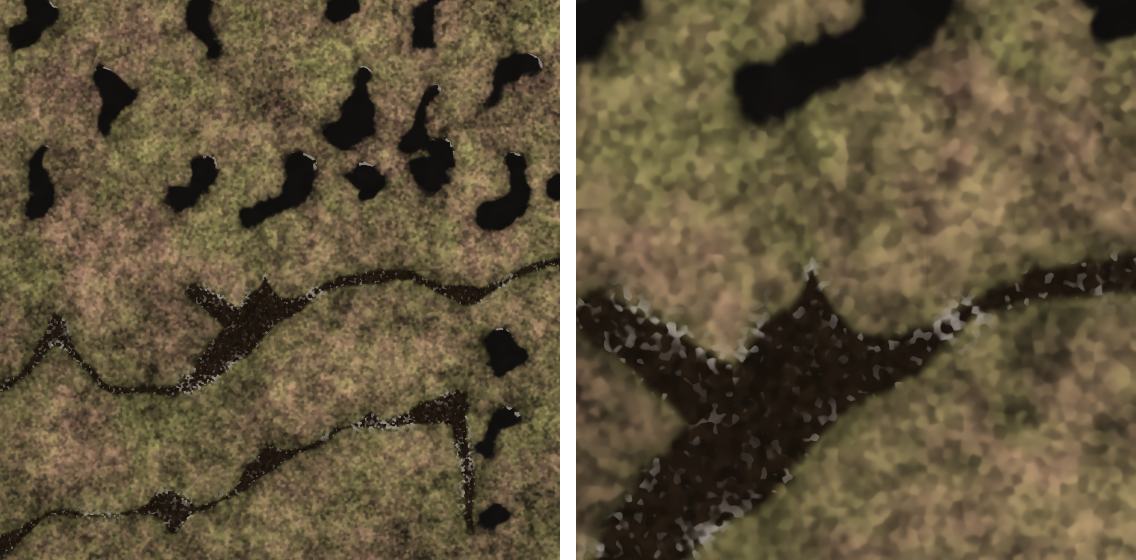
Left: the whole. Right: its middle third, enlarged.
Write a Shadertoy shader that draws this texture.

```glsl
const vec3 HEATH = vec3(0.43, 0.373, 0.288);
const vec3 PINK_TINT = vec3(1.06, 0.96, 1.00);
const vec3 GREEN_TINT = vec3(0.95, 1.03, 0.84);
const vec3 MOSS = vec3(0.25, 0.245, 0.14);
const vec3 POND = vec3(0.068, 0.060, 0.055);
const vec3 PEAT_WATER = vec3(0.115, 0.085, 0.055);
const vec3 FOAM = vec3(0.66, 0.63, 0.60);

vec3 hash3(vec2 p) {
    vec3 q = fract(p.xyx * vec3(0.1031, 0.1030, 0.0973));
    q += dot(q, q.yxz + 33.33);
    return fract((q.xxy + q.yzz) * q.zyx);
}

// Smooth cellular noise: random tones blended by distance, centred on zero
float cellTone(vec2 p) {
    vec2 cell = floor(p), local = fract(p);
    float total = 0.0, weight = 0.0;
    for (int j = -1; j <= 1; j++)
    for (int i = -1; i <= 1; i++) {
        vec2 o = vec2(i, j);
        vec3 h = hash3(cell + o + 57.0);
        vec2 r = o + h.xy - local;
        float w = exp(-4.0 * dot(r, r));
        total += h.z * w;
        weight += w;
    }
    return total / weight - 0.5;
}

float bump(float x, float c, float w) { x = (x - c) / w; return exp(-x * x); }
float cusp(float x, float c, float w) { return exp(-abs(x - c) / w); }

float segment(vec2 p, vec2 a, vec2 b, float ra, float rb) {
    vec2 ab = b - a;
    float t = clamp(dot(p - a, ab) / dot(ab, ab), 0.0, 1.0);
    return length(p - a - ab * t) - mix(ra, rb, t);
}

// Each channel gives its lower bank and its width at x
vec2 upperChannel(float x) {
    float bank = 0.295 + 0.19 * smoothstep(0.3, 0.63, x) + 0.09 * bump(x, 0.1, 0.06)
        + 0.015 * bump(x, 0.7, 0.07) - 0.025 * bump(x, 0.83, 0.06) + 0.04 * smoothstep(0.85, 1.0, x);
    float width = 0.011 + 0.045 * cusp(x, 0.1, 0.03) + 0.085 * cusp(x, 0.47, 0.035)
        + 0.055 * bump(x, 0.41, 0.06) + 0.013 * bump(x, 0.68, 0.05) + 0.022 * bump(x, 0.83, 0.04);
    return vec2(bank, width);
}

vec2 lowerChannel(float x) {
    float bank = 0.015 + 0.065 * smoothstep(0.0, 0.1, x) + 0.16 * smoothstep(0.3, 0.68, x)
        - 0.03 * bump(x, 0.31, 0.025);
    float width = 0.006 + 0.03 * bump(x, 0.0, 0.05) + 0.06 * bump(x, 0.305, 0.035)
        + 0.04 * bump(x, 0.465, 0.045) + 0.02 * bump(x, 0.66, 0.02) + 0.055 * smoothstep(0.68, 0.82, x);
    return vec2(bank, width);
}

float bankDistance(float y, vec2 here, vec2 ahead, float stepSize) {
    float slope = (ahead.x + 0.5 * ahead.y - here.x - 0.5 * here.y) / stepSize;
    return (abs(y - here.x - 0.5 * here.y) - 0.5 * here.y) / sqrt(1.0 + slope * slope);
}

float channels(vec2 p) {
    float e = 0.004;
    float upper = bankDistance(p.y, upperChannel(p.x), upperChannel(p.x + e), e);
    float lower = bankDistance(p.y, lowerChannel(p.x), lowerChannel(p.x + e), e);
    lower = max(lower, p.x - 0.83);
    float inlet = segment(p, vec2(0.35, 0.482), vec2(0.41, 0.435), 0.012, 0.02);
    float leg = segment(p, vec2(0.82, 0.275), vec2(0.842, 0.065), 0.016, 0.007);
    return min(min(upper, lower), min(inlet, leg));
}

// Bent leaning pools on a jittered grid: x = distance, y = height above the tip
vec2 ponds(vec2 p) {
    vec2 size = vec2(0.14, 0.15), nearest = vec2(0.1, -1.0);
    vec2 home = floor(p / size);
    for (int j = -1; j <= 1; j++)
    for (int i = -1; i <= 1; i++) {
        vec2 id = home + vec2(i, j);
        vec3 place = hash3(id + 11.0), form = hash3(id + 83.0);
        bool upland = id.y > 3.5 && place.z < 0.82;
        bool eastern = id.x > 5.5 && id.y < 2.5 && place.z < 0.7;
        if (!upland && !eastern) continue;
        vec2 q = p - (id + 0.5 + 0.45 * (place.xy - 0.5)) * size;
        float lean = mix(-0.1, 0.85, form.x), c = cos(lean), s = sin(lean);
        q = vec2(c * q.x - s * q.y, s * q.x + c * q.y);
        float len = mix(0.01, 0.055, form.y), radius = mix(0.015, 0.026, form.z);
        float t = clamp(q.y / len, -1.3, 1.3);
        q.x += 0.012 * sin(2.2 * t + 6.0 * form.z) * smoothstep(0.01, 0.04, len);
        float r = radius * (1.0 + 0.35 * sin(2.0 * t + 6.0 * form.x));
        float d = length(vec2(q.x, max(abs(q.y) - len, 0.0))) - r;
        if (d < nearest.x) nearest = vec2(d, (q.y - len) / r);
    }
    return nearest;
}

void mainImage(out vec4 fragColor, in vec2 fragCoord) {
    vec2 p = fragCoord / iResolution.xy;
    float broad = cellTone(p * 7.0), patchy = cellTone(p * 24.0);
    float tuft = cellTone(p * 70.0 + 9.0), grain = cellTone(p * 190.0 + 31.0);
    float speck = cellTone(p * 260.0 + 71.0);

    // Ragged shorelines
    vec2 warped = p + 0.004 * sin(p.yx * vec2(43.0, 37.0) + 2.0 * sin(p * 29.0));
    float ragged = 0.010 * patchy + 0.008 * tuft + 0.003 * grain;
    vec2 pond = ponds(warped);
    float pondD = pond.x + ragged, channelD = channels(warped) + 0.6 * ragged;

    // Mottled heath with a faint vertical track
    float light = 1.0 + 0.30 * broad + 0.45 * patchy + 0.50 * tuft + 0.62 * grain;
    light *= 0.95 + 0.12 * p.y * p.x + 0.04 * p.y;
    float hue = 0.5 + 0.9 * cellTone(p * 11.0 + 5.0) + 0.7 * cellTone(p * 55.0 + 17.0);
    float trackX = p.x - 0.22 - 0.17 * p.y;
    float track = bump(abs(trackX), 0.009, 0.003) * (0.6 + patchy);
    vec3 color = HEATH * light * mix(PINK_TINT, GREEN_TINT, clamp(hue + 0.5 * track, 0.0, 1.0));
    color *= 1.0 - 0.12 * track;

    // Damp moss along the channels and dark margins round the ponds
    color = mix(color, MOSS * light, 0.75 * exp(-max(channelD, 0.0) / 0.02));
    color *= 1.0 - 0.45 * exp(-max(pondD, 0.0) / 0.012);

    // Water with pale specks and foam on the banks
    float dots = smoothstep(0.16, 0.38, speck);
    float shore = exp(-abs(channelD) / 0.008);
    vec3 water = PEAT_WATER * (1.0 + 0.6 * grain) + 0.28 * dots * (0.25 + shore);
    color = mix(color, water, smoothstep(0.004, -0.004, channelD));
    float froth = shore * smoothstep(0.08, 0.3, patchy + 0.3 * broad) * smoothstep(-0.1, 0.25, speck);
    color = mix(color, FOAM, 0.8 * froth);
    color = mix(color, POND * (1.0 + 0.2 * tuft), smoothstep(0.004, -0.004, pondD));
    float rim = smoothstep(0.003, 0.001, abs(pondD)) * smoothstep(0.55, 0.8, pond.y);
    color = mix(color, FOAM, 0.75 * rim * smoothstep(-0.15, 0.15, tuft + grain));

    fragColor = vec4(clamp(color, 0.0, 1.0), 1.0);
}
```
